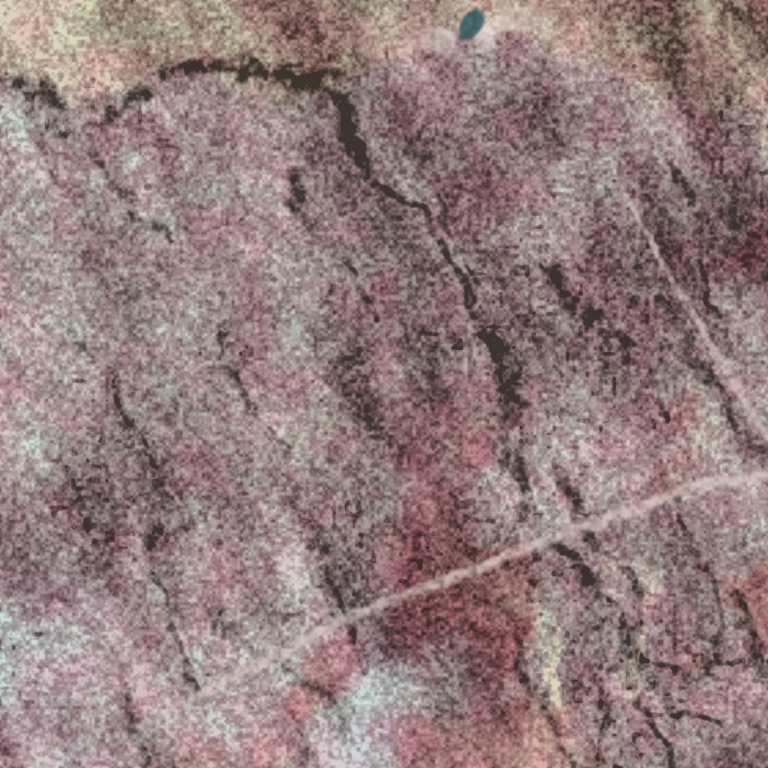
Write a WebGL 2 fragment shader that draws this texture.

```glsl
#version 300 es
precision highp float;

uniform vec2 u_resolution;
out vec4 fragColor;

float hash(vec2 p) {
    vec3 q = fract(vec3(p.xyx) * 0.1031);
    q += dot(q, q.yzx + 33.33);
    return fract((q.x + q.y) * q.z);
}

float noise(vec2 p) {
    vec2 i = floor(p), f = fract(p);
    f = f * f * (3.0 - 2.0 * f);
    return mix(mix(hash(i), hash(i + vec2(1, 0)), f.x),
               mix(hash(i + vec2(0, 1)), hash(i + vec2(1, 1)), f.x), f.y);
}

float fbm(vec2 p) {
    float sum = 0.0, amp = 0.516;
    for (int i = 0; i < 5; i++) {
        sum += amp * noise(p);
        p = mat2(1.6, 1.2, -1.2, 1.6) * p + 17.3;
        amp *= 0.5;
    }
    return sum;
}

float band(float d, float width) {
    return smoothstep(width, width * 0.15, abs(d));
}

float stroke(vec2 p, vec2 a, vec2 b, float width) {
    vec2 ab = b - a;
    float h = clamp(dot(p - a, ab) / dot(ab, ab), 0.0, 1.0);
    return band(length(p - a - ab * h), width * (1.0 - 0.45 * h));
}

float blob(vec2 p, vec2 center, vec2 size) {
    vec2 q = (p - center) / size;
    return exp(-dot(q, q));
}

// Dark drainage lines: main wash, long gully, fan and scattered rills
float channels(vec2 p) {
    float wash = band(p.y - 0.878 - 0.042 * smoothstep(0.2, 0.33, p.x), 0.024)
               * smoothstep(0.49, 0.43, p.x);
    float bend = 0.05 * smoothstep(0.8, 0.72, p.y) * smoothstep(0.3, 0.55, p.y);
    float gully = band(p.x - 0.45 - 0.457 * (0.88 - p.y) - bend, 0.017)
                * smoothstep(0.28, 0.31, p.y) * smoothstep(0.91, 0.87, p.y);
    float dark = max(wash * 1.1, gully * 0.9);

    vec2 fork = vec2(0.81, 0.19);
    dark = max(dark, stroke(p, vec2(0.72, 0.3), fork, 0.015));
    for (int i = 0; i < 4; i++) {
        float angle = -0.35 - 0.42 * float(i);
        vec2 tip = fork + 0.19 * vec2(cos(angle), sin(angle));
        dark = max(dark, 0.85 * stroke(p, fork, tip, 0.013));
    }
    for (int i = 0; i < 16; i++) {
        vec2 cell = vec2(i % 4, i / 4);
        float h = hash(cell + 5.7), k = hash(cell + 41.2);
        vec2 start = (cell + vec2(h, 0.4 + 0.6 * k)) * vec2(0.25, 0.22);
        vec2 run = vec2(0.06 + 0.1 * k, -0.11 - 0.13 * h);
        dark = max(dark, (0.5 + 0.4 * h) * stroke(p, start, start + run, 0.012 + 0.01 * k));
    }
    return dark;
}

vec3 earth(float t) {
    vec3 c = mix(vec3(0.25, 0.19, 0.19), vec3(0.47, 0.37, 0.38), clamp(t / 0.32, 0.0, 1.0));
    c = mix(c, vec3(0.58, 0.49, 0.50), clamp((t - 0.32) / 0.18, 0.0, 1.0));
    c = mix(c, vec3(0.68, 0.61, 0.60), clamp((t - 0.5) / 0.22, 0.0, 1.0));
    return mix(c, vec3(0.85, 0.81, 0.80), clamp((t - 0.72) / 0.32, 0.0, 1.0));
}

void main() {
    vec2 p = gl_FragCoord.xy / u_resolution;
    vec2 warp = vec2(fbm(p * 8.0), fbm(p * 8.0 + 31.0)) - 0.5;
    vec2 fine = vec2(noise(p * 48.0), noise(p * 48.0 + 9.0)) - 0.5;
    vec2 w = p + 0.11 * warp + 0.013 * fine;

    // Regions of the ground
    float crest = 0.89 + 0.07 * blob(p, vec2(0.63, p.y), vec2(0.12))
                - 0.06 * smoothstep(0.7, 1.0, p.x);
    float upland = smoothstep(-0.02, 0.03, w.y - crest);
    float dusky = blob(w, vec2(0.9, 0.7), vec2(0.2, 0.19));
    float pale = blob(w, vec2(0.03, 0.1), vec2(0.28, 0.2))
               + blob(w, vec2(0.5, 0.06), vec2(0.07, 0.13));
    float ruddy = smoothstep(-0.25, 0.5, p.x - p.y)
                * smoothstep(0.46, 0.64, fbm(p * 9.0 + 70.0));

    // Tone from mottling, downhill streaks and grain
    vec2 slope = mat2(0.85, 0.5, 0.5, -0.85) * w;
    float streak = fbm(slope * vec2(26.0, 6.0));
    float grain = noise(p * 165.0);
    float dust = noise(p * 280.0 + 13.0);
    float tone = 0.53 + 0.85 * (fbm(p * 6.0 + 3.0) - 0.5) + 0.75 * (streak - 0.5)
               + 0.46 * (grain - 0.5) + 0.34 * (dust - 0.5)
               + 0.09 * upland - 0.24 * dusky + 0.13 * pale - 0.06 * ruddy;

    // Broken scrub along channels and in sparse clumps
    float clump = noise(p * 85.0 + 20.0);
    float scrub = channels(w) * smoothstep(0.12, 0.65, 0.55 * clump + 0.45 * noise(p * 30.0));
    float speck = smoothstep(0.73, 0.9, noise(p * 115.0 + 50.0))
                * smoothstep(0.42, 0.62, fbm(p * 7.0 + 90.0));
    tone -= 0.62 * scrub + 0.3 * speck;

    // Pale sediment below the fork
    float silt = blob(w, vec2(0.77, 0.15), vec2(0.08, 0.13))
               * smoothstep(0.55, 0.75, noise(w * vec2(42.0, 7.0)));
    tone += 0.35 * silt;

    vec3 color = earth(tone);
    float hue = fbm(p * 24.0 + 120.0) - 0.5;
    color *= 1.0 + hue * vec3(-0.1, 0.25, 0.08);
    color *= mix(vec3(1.0), vec3(1.02, 1.01, 0.92), max(upland, silt));
    color *= mix(vec3(1.0), vec3(0.97, 1.02, 1.06), min(pale, 1.0));
    color *= mix(vec3(1.0), vec3(1.02, 0.83, 0.83), ruddy);
    color *= mix(vec3(1.0), vec3(0.94, 1.05, 1.0), scrub);

    // Worn road and side track
    vec2 r = p + 0.025 * warp + 0.004 * fine;
    float road = band(0.9 * (r.y + 0.055 - 0.64 * r.x + 0.205 * r.x * r.x), 0.011);
    float track = stroke(r, vec2(1.01, 0.41), vec2(0.8, 0.76), 0.01);
    float worn = max(road * smoothstep(0.05, 0.35, p.x), 0.8 * track);
    color = mix(color, vec3(0.84, 0.77, 0.75), worn * (0.45 + 0.45 * grain));

    // Small pool in a bright bare patch
    vec2 q = mat2(0.8, 0.6, -0.6, 0.8) * (p - vec2(0.615, 0.968));
    float bare = blob(w, vec2(0.62, 0.96), vec2(0.075, 0.04))
               * smoothstep(0.2, 0.6, noise(p * 38.0 + 4.0));
    color = mix(color, vec3(0.93, 0.89, 0.86), 0.85 * bare);
    float pool = smoothstep(1.2, 0.75, length((q + 0.004 * fine) / vec2(0.014, 0.022)));
    color = mix(color, vec3(0.27, 0.39, 0.4) + 0.08 * (grain - 0.5), pool);

    fragColor = vec4(clamp(color, 0.0, 1.0), 1.0);
}
```
